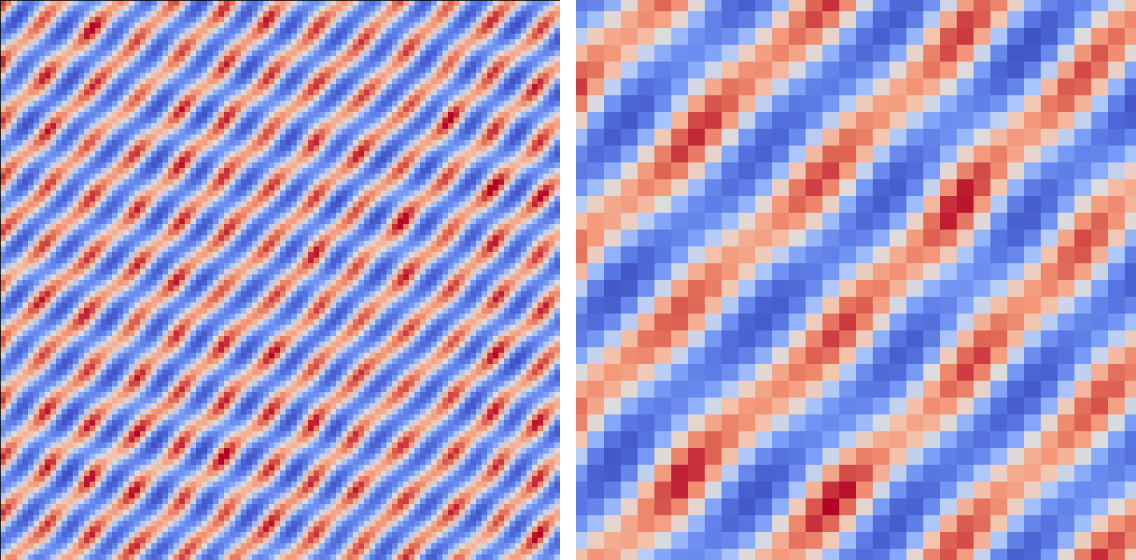
Left, the full canvas; right, a detail of the centre.
This pattern is drawn by a three.js fragment shader. Its source:

```glsl
// Diagonal red and blue ripples on a coarse grid of flat square cells.
// A main slanted wave, a weaker upright wave and gradient noise are summed
// per cell, then coloured with a diverging blue-grey-red ramp.

varying vec2 vUv;

const float TAU = 6.2831853;
const float CELLS = 100.0;             // cells along each side
const float STRIPES = 10.0;            // stripes across and down
const float STRIPE_SHIFT = 0.165;      // offset in stripe periods
const float STRIPE_AMP = 0.92;
const float BEADS = 12.45;             // upright waves across, which bead the stripes
const float BEAD_AMP = 0.23;
const float BEAD_VARIATION = 0.7;
const float WOBBLE = 0.10;             // stripe drift in periods
const float WOBBLE_SCALE = 5.0;
const float GRAIN_AMP = 0.28;
const float GRAIN_SCALE = 13.0;
const float LEVEL = 0.42;              // ramp position of the mean height
const float CONTRAST = 0.40;
const float CREST_SHARPNESS = 0.06;    // narrows crests and widens troughs
const float BORDER = 0.0014;           // dark line at the left and top

const vec3 NAVY = vec3(0.230, 0.299, 0.754);
const vec3 BLUE = vec3(0.353, 0.472, 0.891);
const vec3 SKY = vec3(0.483, 0.622, 0.975);
const vec3 ICE = vec3(0.670, 0.779, 0.993);
const vec3 GREY = vec3(0.865, 0.865, 0.865);
const vec3 PEACH = vec3(0.958, 0.770, 0.678);
const vec3 SALMON = vec3(0.957, 0.598, 0.477);
const vec3 RED = vec3(0.870, 0.387, 0.325);
const vec3 CRIMSON = vec3(0.706, 0.016, 0.150);

vec2 gradientAt(vec2 p) {
  float angle = TAU * fract(sin(dot(p, vec2(127.1, 311.7))) * 43758.5);
  return vec2(cos(angle), sin(angle));
}

float gradientNoise(vec2 p) {
  vec2 i = floor(p);
  vec2 f = fract(p);
  vec2 s = f * f * f * (f * (f * 6.0 - 15.0) + 10.0);
  vec2 e = vec2(1.0, 0.0);
  float low = mix(dot(gradientAt(i), f),
                  dot(gradientAt(i + e.xy), f - e.xy), s.x);
  float high = mix(dot(gradientAt(i + e.yx), f - e.yx),
                   dot(gradientAt(i + e.xx), f - e.xx), s.x);
  return mix(low, high, s.y);
}

// Summed waves, roughly -1.2 to 1.2
float rippleHeight(vec2 p) {
  float drift = WOBBLE * gradientNoise(p * WOBBLE_SCALE + 7.3);
  float stripe = cos(TAU * (STRIPES * (p.x - p.y) - STRIPE_SHIFT + drift));
  float strength = 1.0 + BEAD_VARIATION * gradientNoise(p * 4.0 + 31.7);
  float bead = cos(TAU * (BEADS * p.x + 2.0 * drift)) * strength;
  float grain = gradientNoise(p * GRAIN_SCALE + 53.1);
  return STRIPE_AMP * stripe + BEAD_AMP * bead + GRAIN_AMP * grain;
}

// Nine evenly spaced colours, cold to warm
vec3 divergingRamp(float t) {
  float x = clamp(t, 0.0, 1.0) * 8.0;
  vec3 c = mix(NAVY, BLUE, clamp(x, 0.0, 1.0));
  c = mix(c, SKY, clamp(x - 1.0, 0.0, 1.0));
  c = mix(c, ICE, clamp(x - 2.0, 0.0, 1.0));
  c = mix(c, GREY, clamp(x - 3.0, 0.0, 1.0));
  c = mix(c, PEACH, clamp(x - 4.0, 0.0, 1.0));
  c = mix(c, SALMON, clamp(x - 5.0, 0.0, 1.0));
  c = mix(c, RED, clamp(x - 6.0, 0.0, 1.0));
  return mix(c, CRIMSON, clamp(x - 7.0, 0.0, 1.0));
}

vec3 cellColour(vec2 cell) {
  vec2 index = clamp(cell, 0.0, CELLS - 1.0);
  float h = rippleHeight((index + 0.5) / CELLS);
  return divergingRamp(LEVEL + CONTRAST * h + CREST_SHARPNESS * h * h);
}

void main() {
  vec2 pixel = max(fwidth(vUv), vec2(1e-5));

  // Blend the four cells around the nearest corner by pixel coverage
  vec2 grid = vUv * CELLS;
  vec2 corner = floor(grid + 0.5);
  vec2 cover = clamp((grid - corner) / (pixel * CELLS) + 0.5, 0.0, 1.0);
  vec3 colour = vec3(0.0);
  for (int j = 0; j < 2; j++) {
    for (int i = 0; i < 2; i++) {
      vec2 side = vec2(float(i), float(j));
      vec2 weight = mix(1.0 - cover, cover, side);
      colour += weight.x * weight.y * cellColour(corner - 1.0 + side);
    }
  }

  // Thin dark line along the left and top edges
  vec2 inset = vec2(vUv.x, 1.0 - vUv.y);
  vec2 inside = clamp((inset - BORDER) / pixel + 0.5, 0.0, 1.0);
  gl_FragColor = vec4(colour * inside.x * inside.y, 1.0);
}
```
